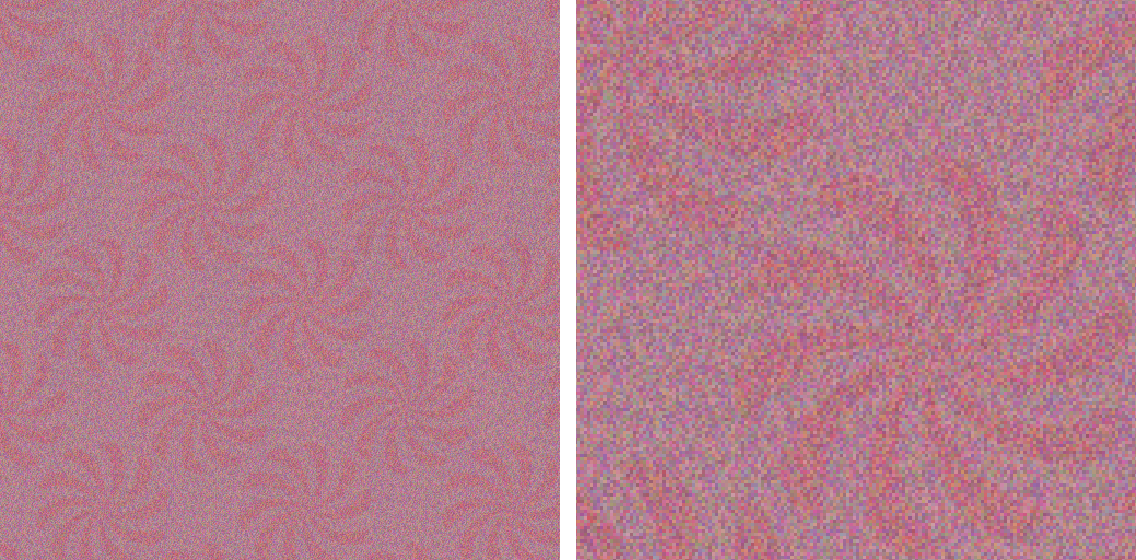
Left, the full canvas; right, a detail of the centre.
Reproduce this pattern procedurally as a WebGL 2 fragment shader.

```glsl
#version 300 es
precision highp float;

#define REPEATS 2.75       // lattice cells across the canvas
#define PETALS 10.0
#define PHASE 0.095        // rotation of each pinwheel, radians
#define ARC_DIAMETER 0.478 // circle the petal spines follow, in cells
#define TIP_START 0.328    // spine length where the round tip begins
#define HALF_WIDTH 0.038   // petal half width at the tip
#define TAPER 0.8
#define EDGE_SOFTNESS 0.004 // in cells
#define GRAIN_CELLS 512.0  // speckles across the canvas
#define GRAIN_RANGE 0.235

uniform vec2 u_resolution;
out vec4 fragColor;

const float TAU = 6.2831853;
const vec3 GROUND = vec3(0.697, 0.501, 0.564);
const vec3 PETAL = vec3(0.718, 0.456, 0.514);

float hash(vec2 p) {
    return fract(sin(dot(p, vec2(12.9898, 78.233))) * 43758.5453);
}

// Offset from the nearest centre of a staggered lattice
vec2 nearestCentre(vec2 q) {
    vec2 corner = fract(q + 0.5) - 0.5;
    vec2 middle = fract(q) - 0.5;
    return dot(corner, corner) < dot(middle, middle) ? corner : middle;
}

// Approximate signed distance to a pinwheel of curved, tapered petals
float pinwheel(vec2 p) {
    float r = length(p);
    float chord = min(r / ARC_DIAMETER, 1.0);
    float bend = asin(chord);

    // Unbend the spine, then fold every petal onto one sector
    float sector = TAU / PETALS;
    float angle = atan(p.y, p.x + 1e-6) - bend - PHASE;
    angle = mod(angle + 0.5 * sector, sector) - 0.5 * sector;

    float along = ARC_DIAMETER * bend;
    float across = r * angle * sqrt(1.0 - chord * chord);
    float halfWidth = HALF_WIDTH * pow(min(along / TIP_START, 1.0), TAPER);
    return length(vec2(across, max(along - TIP_START, 0.0))) - halfWidth;
}

// Independent speckle in each colour channel
vec3 grain(vec2 uv) {
    vec2 cell = floor(uv * GRAIN_CELLS);
    vec3 speckle = vec3(hash(cell + 0.37), hash(cell + 619.3), hash(cell + 1247.9));
    return (speckle - 0.5) * GRAIN_RANGE;
}

void main() {
    vec2 uv = gl_FragCoord.xy / u_resolution;

    // Lattice anchored at the upper left corner
    vec2 p = nearestCentre((uv - vec2(0.0, 1.0)) * REPEATS);

    float edge = REPEATS / u_resolution.y + EDGE_SOFTNESS;
    float mask = 1.0 - smoothstep(-edge, edge, pinwheel(p));

    vec3 colour = mix(GROUND, PETAL, mask) + grain(uv);
    fragColor = vec4(colour, 1.0);
}
```
